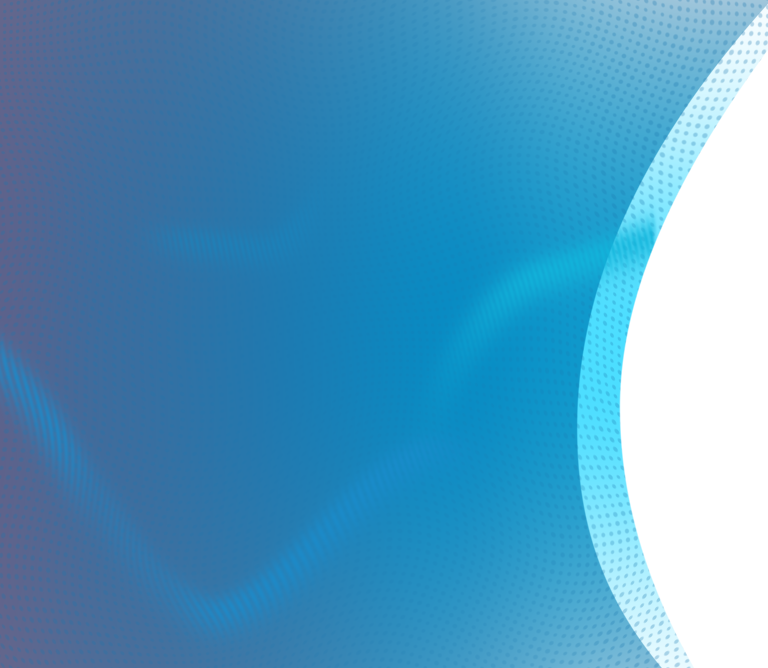
Give the GLSL for this background, as a Shadertoy shader.

```glsl
const float TAU = 6.2831853;

float hash(vec2 cell) {
    return fract(sin(dot(cell, vec2(127.1, 311.7))) * 43758.5453);
}

float smoothMin(float a, float b, float k) {
    float h = max(k - abs(a - b), 0.0) / k;
    return min(a, b) - h * h * k * 0.25;
}

// Heights of the three luminous folds
float rightFold(float x) {
    return smoothMin(0.585 + 0.33 * (x - 0.793), 0.40 + 1.65 * (x - 0.636), 0.1);
}

float lowerFold(float x) {
    return 0.084 + 0.243 * smoothstep(0.31, 0.66, x)
         + 0.42 * (1.0 - smoothstep(-0.08, 0.33, x));
}

float upperFold(float x) {
    float rise = max(x - 0.38, 0.0);
    return 0.645 - 0.1 * (x - 0.225) + 8.0 * rise * rise;
}

// Soft glow around a curve, given its height at x and at x + stepX
float foldGlow(float y, float height, float nextHeight, float stepX, vec2 widths) {
    float slope = (nextHeight - height) / stepX;
    float d = (y - height) / sqrt(1.0 + slope * slope);
    float w = d > 0.0 ? widths.x : widths.y;
    return exp(-d * d / (w * w));
}

// Rise between a.x and a.y, fall between b.x and b.y
float window(float x, vec2 a, vec2 b) {
    return smoothstep(a.x, a.y, x) * (1.0 - smoothstep(b.x, b.y, x));
}

// Left edges of the pale band and of the white area
float bandEdge(float y) {
    float t = y - 0.36;
    return 0.864 + t * t * (t > 0.0 ? 0.71 : 0.6 - 1.05 * t);
}

float whiteEdge(float y) {
    float t = y - 0.39;
    return 0.928 + t * t * (t > 0.0 ? 0.95 - 0.33 * t : 0.73);
}

vec3 baseGradient(vec2 p) {
    vec3 c = mix(vec3(0.37, 0.38, 0.54), vec3(0.25, 0.42, 0.61), smoothstep(-0.03, 0.17, p.x));
    c = mix(c, vec3(0.12, 0.475, 0.69), smoothstep(0.10, 0.46, p.x));
    c = mix(c, vec3(0.03, 0.545, 0.765), smoothstep(0.36, 0.70, p.x));
    c = mix(c, vec3(0.06, 0.60, 0.80), smoothstep(0.68, 0.90, p.x));
    // Haze toward the top and bottom
    float away = p.y - 0.48;
    float strength = mix(1.3, 3.1, smoothstep(0.55, 1.08, p.x));
    vec3 haze = mix(vec3(0.45, 0.44, 0.56), vec3(0.74, 0.81, 0.87), smoothstep(0.2, 0.95, p.x));
    return mix(c, haze, clamp(strength * away * away, 0.0, 0.85));
}

vec2 flowWarp(vec2 p) {
    vec2 q = p + 0.035 * vec2(sin(7.0 * p.y + 4.0 * p.x), sin(9.0 * p.x - 3.0 * p.y));
    return q + 0.014 * vec2(sin(17.0 * q.y - 6.0 * q.x), cos(15.0 * q.x + 5.0 * q.y));
}

float dotField(vec2 q, float spacing, float radius, float pixel) {
    vec2 grid = q / spacing;
    vec2 cell = floor(grid);
    float size = radius * mix(0.8, 1.15, hash(cell));
    float blur = pixel / spacing;
    return 1.0 - smoothstep(size - blur, size + blur, length(fract(grid) - 0.5));
}

void mainImage(out vec4 fragColor, in vec2 fragCoord) {
    float pixel = 1.0 / iResolution.y;
    vec2 p = fragCoord * pixel;
    float stepX = 0.004;
    float nextX = p.x + stepX;
    vec3 color = baseGradient(p);

    // Pale curved band
    float bandMask = smoothstep(-pixel, pixel, p.x - bandEdge(p.y));
    vec3 bandColor = mix(vec3(0.30, 0.87, 1.0), vec3(0.96, 0.99, 1.0),
                         smoothstep(0.04, 0.54, abs(p.y - 0.46)));
    color = mix(color, bandColor, bandMask);

    // Dotted mesh, strongest near the outer sides
    vec2 q = flowWarp(p);
    float outer = max(1.0 - smoothstep(0.0, 0.5, p.x), smoothstep(0.72, 1.0, p.x));
    float mesh = dotField(q, 0.0125, 0.24, pixel);
    color = mix(color, vec3(0.10, 0.46, 0.68), mesh * mix(0.16, 0.30, outer));

    // Fine strokes crossing the folds
    float strokes = 0.5 + 0.5 * sin(TAU * (105.0 * q.x + 28.0 * q.y));

    float upper = foldGlow(p.y, upperFold(p.x), upperFold(nextX), stepX, vec2(0.022, 0.030))
                * window(p.x, vec2(0.18, 0.30), vec2(0.43, 0.52));
    color = mix(color, vec3(0.10, 0.52, 0.74), upper * mix(0.25, 0.65, strokes));

    float lower = foldGlow(p.y, lowerFold(p.x), lowerFold(nextX), stepX, vec2(0.022, 0.036))
                * window(p.x, vec2(-0.2, -0.05), vec2(0.60, 0.75));
    lower *= 1.0 - 0.6 * window(p.x, vec2(0.08, 0.15), vec2(0.24, 0.34));
    color = mix(color, vec3(0.10, 0.55, 0.80), lower * mix(0.40, 0.80, strokes));

    float right = foldGlow(p.y, rightFold(p.x), rightFold(nextX), stepX, vec2(0.026, 0.036))
                * window(p.x, vec2(0.60, 0.82), vec2(0.975, 0.985));
    color = mix(color, vec3(0.07, 0.71, 0.86), right * mix(0.65, 0.88, strokes));

    // Plain white area on the right
    color = mix(color, vec3(1.0), smoothstep(-pixel, pixel, p.x - whiteEdge(p.y)));
    fragColor = vec4(color, 1.0);
}
```
